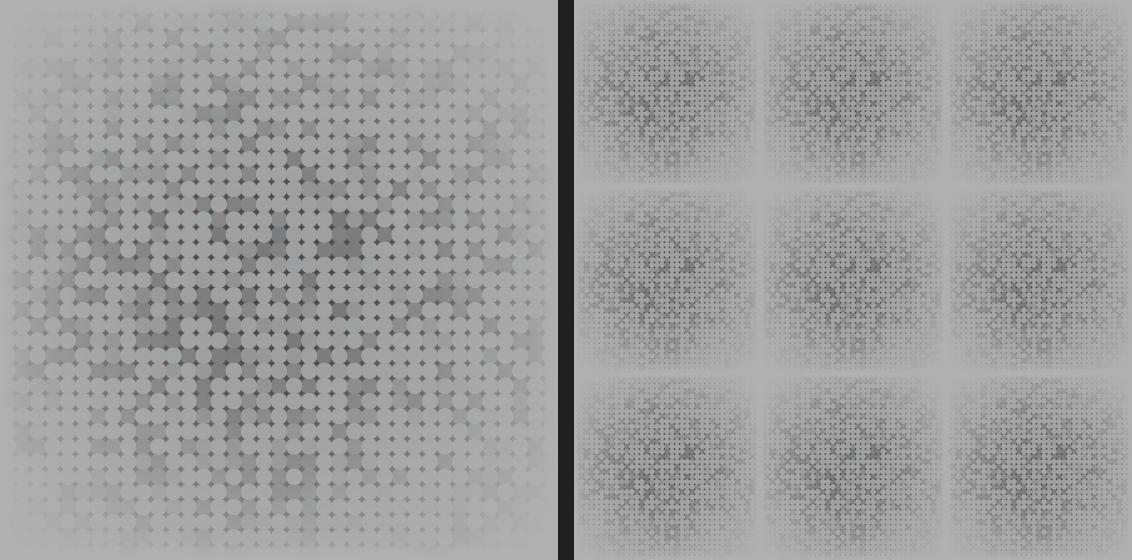
Left: one tile. Right: repeated 3 by 3.
Give the GLSL for this pattern, as a Shadertoy shader.

```glsl
// A 37 x 37 grid of overlapping grey dots with dark pointed gaps between them.
// Lighter dots lie over darker ones; contrast fades from the centre to an even
// pale border, so the sheet tiles.

const float COUNT = 37.0;

float hash(vec2 p, float seed) {
    vec3 q = fract(vec3(p.xyx + seed) * vec3(0.1031, 0.103, 0.0973));
    q += dot(q, q.yzx + 33.33);
    return fract((q.x + q.y) * q.z);
}

// Tone of one dot: mostly pale, some shaded, a few faintly teal
vec3 dotTone(vec2 id) {
    id = mod(id, COUNT);
    float shade = smoothstep(0.52, 1.0, hash(id, 3.7));
    float grey = 0.627 - 0.155 * shade + 0.012 * (hash(id, 19.1) - 0.5);
    float teal = step(0.975, hash(id, 41.3));
    return vec3(grey) + teal * vec3(-0.02, 0.005, 0.003);
}

void mainImage(out vec4 fragColor, in vec2 fragCoord) {
    vec2 uv = fragCoord / iResolution.xy;
    vec2 grid = uv * COUNT;
    vec2 cell = floor(grid);
    float soft = 0.75 * COUNT / iResolution.y;

    // Lightest of the dots that reach this point, over the dark ground
    vec3 ground = vec3(0.29);
    vec3 color = ground;
    for (int y = -1; y <= 1; y++) {
        for (int x = -1; x <= 1; x++) {
            vec2 id = cell + vec2(x, y);
            float d = length(grid - id - 0.5) - 0.56;
            float cover = 1.0 - smoothstep(-soft, soft, d);
            color = max(color, mix(ground, dotTone(id), cover));
        }
    }

    // Pale veil: round falloff plus a narrow border
    vec2 p = abs(uv * 2.0 - 1.0);
    float contrast = 1.0 - smoothstep(0.15, 1.42, length(p));
    contrast *= smoothstep(0.0, 0.09, 1.0 - max(p.x, p.y));
    color = mix(vec3(0.69), color, contrast);

    fragColor = vec4(color, 1.0);
}
```
